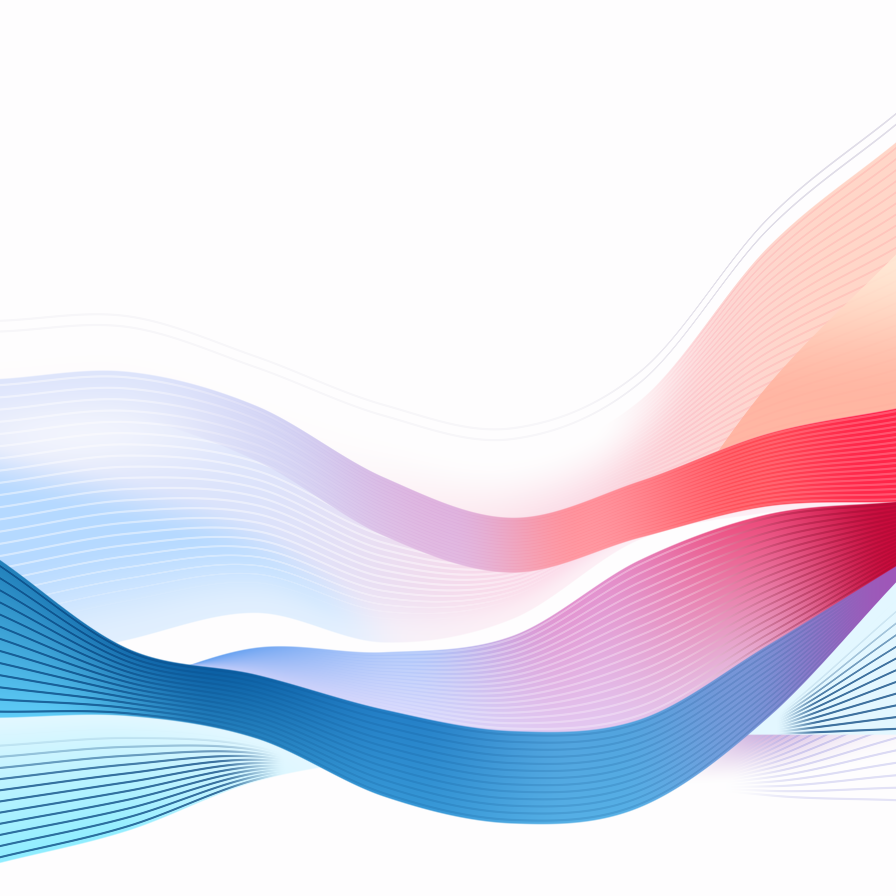
This background is drawn by a WebGL 1 fragment shader. Its source:

```glsl
precision highp float;
// Translucent silk ribbons sweeping across a white ground, blue to crimson.
// Spline curves bound each ribbon, colour ramps fill it from back to front,
// and fine contour lines are spaced evenly between its two edges.
uniform vec2 u_resolution;

#define LINE_WIDTH 0.0011
#define SHEET_LINES 24.0
#define RIBBON_LINES 18.0
#define FAN_LINES 13.0
#define GROUND vec3(.995, .993, .995)
#define NAVY vec3(.03, .27, .5)
#define VIOLET vec3(.62, .34, .72)
#define CRIMSON vec3(.78, .04, .23)

float pixel; // size of one pixel in canvas units
vec3 col = GROUND;

float ease(float a, float b, float x) { return smoothstep(a, b, x); }

void lay(vec3 paint, float alpha) { col = mix(col, paint, alpha); }

// Cubic interpolation weights for knots at distance d
vec4 weights(vec4 d) {
  d = min(abs(d), 2.0);
  vec4 inner = 1.0 + d * d * (1.5 * d - 2.5);
  vec4 outer = 2.0 + d * (-4.0 + d * (2.5 - 0.5 * d));
  return mix(inner, outer, step(1.0, d));
}

// Smooth curve through eight evenly spaced depths, extended at both ends
float curve(float x, vec4 a, vec4 b) {
  float t = x * 7.0;
  vec4 ends = weights(vec4(t + 1.0, t - 8.0, 2, 2));
  return dot(a, weights(t - vec4(0, 1, 2, 3))) + dot(b, weights(t - vec4(4, 5, 6, 7)))
    + ends.x * (2.0 * a.x - a.y) + ends.y * (2.0 * b.w - b.z);
}

float band(float y, float top, float low) {
  return ease(-pixel, pixel, y - top) * ease(-pixel, pixel, low - y);
}

float across(float y, float top, float low) {
  return clamp((y - top) / max(low - top, 0.001), 0.0, 1.0);
}

float stroke(float d) {
  return 1.0 - ease(LINE_WIDTH - pixel * 0.5, LINE_WIDTH + pixel * 0.7, abs(d));
}

// Contours that fade where they crowd together
float contours(float v, float count, float thick) {
  float gap = max(thick, 0.0) / count;
  return stroke((fract(v * count) - 0.5) * gap) * ease(0.002, 0.006, gap);
}

vec3 ramp(float x, vec4 stops, vec3 a, vec3 b, vec3 c, vec3 d) {
  vec3 tint = mix(a, b, ease(stops.x, stops.y, x));
  tint = mix(tint, c, ease(stops.y, stops.z, x));
  return mix(tint, d, ease(stops.z, stops.w, x));
}

void main() {
  vec2 p = gl_FragCoord.xy / u_resolution;
  float x = p.x, y = 1.0 - p.y; // y is depth below the top
  pixel = 1.0 / min(u_resolution.x, u_resolution.y);

  // Ribbon boundaries
  float veilTop = curve(x, vec4(.39, .385, .43, .484), vec4(.51, .447, .276, .159));
  float peachTop = curve(x, vec4(.75), vec4(.75, .62, .43, .284));
  float crest = curve(x, vec4(.423, .415, .453, .533), vec4(.578, .537, .484, .456));
  float crestLow = curve(x, vec4(.449, .464, .514, .598), vec4(.639, .6, .565, .56));
  float poolTop = curve(x, vec4(.52, .553, .6, .697), vec4(.8));
  float paleLow = curve(x, vec4(.75, .714, .684, .717), vec4(.691, .602, .572, .56));
  float roseTop = curve(x, vec4(.8, .765, .723, .728), vec4(.71, .625, .574, .56));
  float blueTop = curve(x, vec4(.625, .724, .753, .792), vec4(.816, .803, .72, .632));
  float blueLow = curve(x, vec4(.801, .799, .824, .889), vec4(.919, .901, .801, .65));
  float cyanLow = curve(x, vec4(.963, .927, .872, .845), vec4(.82));
  float fanLow = curve(x, vec4(.8), vec4(.8, .865, .89, .9));

  // Upper veil, soft on the left and crisp on the right
  float lines = contours(across(y, veilTop, crest), SHEET_LINES, crest - veilTop);
  float veil = mix(ease(0.0, .09, y - veilTop), 1.0, ease(.66, .82, x));
  veil *= band(y, veilTop, crest + .01) * mix(.12, .9, ease(.3, .72, x));
  vec3 tint = mix(vec3(.98, .83, .88), vec3(1, .82, .76), ease(.62, .95, x));
  lay(tint - lines * vec3(0, .07, .05), veil);
  tint = mix(vec3(1, .92, .84), vec3(1, .69, .61), ease(.28, .45, y));
  lay(tint, .85 * band(y, peachTop, crest + .01));

  // Loose threads above the veil
  for (int i = 0; i < 2; i++) {
    float lift = .02 + .012 * float(i);
    lay(vec3(.55, .5, .66), (.06 + .2 * ease(.62, .85, x)) * stroke(y - veilTop + lift));
  }

  // Pale sheet with a blue pool and a white sheen
  float v = across(y, crest, paleLow);
  tint = mix(vec3(.86, .89, .985), vec3(.985, .85, .91), ease(.25, .62, x));
  vec2 sheen = (p - vec2(.09, .515)) / vec2(.15, .045);
  tint = mix(tint, GROUND, .65 * exp(-dot(sheen, sheen)));
  tint = mix(tint, vec3(.71, .85, 1), ease(-.025, .035, y - poolTop) * ease(.48, .35, x));
  lines = contours(v, SHEET_LINES, paleLow - crest);
  tint = mix(tint, GROUND, max(.6 * ease(.6, 1.0, v), .45 * lines));
  lay(tint, band(y, crest, paleLow));

  // Lavender ribbon warming to red
  v = across(y, crest, crestLow);
  tint = ramp(x, vec4(.3, .5, .65, .84), vec3(.79, .78, .94), vec3(.86, .67, .86),
    vec3(1, .53, .57), vec3(1, .26, .3));
  tint = mix(tint, vec3(1, .11, .25), ease(.83, .98, x));
  lines = contours(v, RIBBON_LINES, crestLow - crest);
  tint = mix(tint, GROUND, .22 * lines + .18 * v * (1.0 - x));
  lay(tint, .95 * band(y, crest, crestLow) * ease(.13, .42, x));

  // Lower ribbon, periwinkle to crimson, paler underneath
  v = across(y, roseTop, blueTop);
  tint = ramp(x, vec4(.22, .45, .65, .85), vec3(.38, .62, .94), vec3(.67, .77, .98),
    vec3(.89, .57, .81), vec3(.93, .29, .48));
  tint = mix(tint, CRIMSON, ease(.83, 1.0, x));
  tint = mix(tint, vec3(.89, .86, .99), v * .75 * ease(1.0, .8, x));
  lines = contours(v, RIBBON_LINES, blueTop - roseTop);
  tint = mix(tint, mix(GROUND, CRIMSON * .6, ease(.75, .9, x)), .3 * lines);
  lay(tint, band(y, roseTop, blueTop + .004));

  // Violet fan dissolving at the lower right
  v = across(y, blueLow, fanLow);
  lines = contours(v, RIBBON_LINES, fanLow - blueLow);
  tint = mix(VIOLET, GROUND, ease(-.15, .8, v));
  tint = mix(tint, vec3(.55, .55, .87), lines * (.55 - .33 * v));
  lay(tint, band(y, blueLow - .004, fanLow) * ease(.76, .92, x));

  // Cyan fan at the lower left
  v = across(y, blueLow, cyanLow);
  lines = contours(v, FAN_LINES, cyanLow - blueLow);
  tint = mix(vec3(.89, .97, 1), vec3(.56, .93, 1), v * ease(.36, .1, x));
  lay(mix(tint, NAVY, .75 * lines * ease(.1, .5, v)), band(y, blueLow - .004, cyanLow));

  // Deep blue front ribbon
  v = across(y, blueTop, blueLow);
  tint = ramp(x, vec4(0, .24, .45, .65), vec3(.13, .5, .73), vec3(.04, .37, .64),
    vec3(.14, .5, .78), vec3(.32, .64, .87));
  tint = mix(tint, vec3(.47, .58, .84), ease(.68, .84, x));
  tint = mix(tint, VIOLET, ease(.82, 1.0, x));
  float glow = v * mix(.3, 1.0, ease(.24, .04, x)) * ease(.9, .7, x);
  tint = mix(tint, vec3(.37, .8, .97), glow);
  lines = contours(v, FAN_LINES, blueLow - blueTop);
  tint = mix(tint, NAVY, lines * mix(.16, .75, ease(.3, .08, x)));
  lay(tint, band(y, blueTop, blueLow));

  gl_FragColor = vec4(col, 1);
}
```
